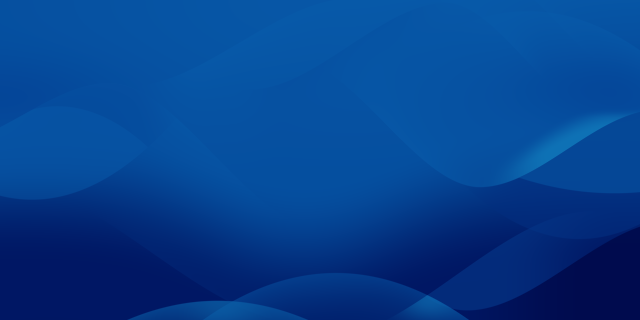
Write a Shadertoy shader that draws this background.

```glsl
// Deep blue background of overlapping translucent waves with a bright blade of light.

// S-shaped curve that levels out at points a and b.
float bend(float x, vec2 a, vec2 b) {
    return mix(a.y, b.y, smoothstep(a.x, b.x, x));
}

// Coverage on the positive side of a smooth edge.
float side(float d) {
    float soft = max(0.002, 0.8 / iResolution.y);
    return smoothstep(-soft, soft, d);
}

// Translucent sheet: crisp at its edge, fading with depth.
float sheet(float d, float depth) {
    return side(d) * exp(-max(d, 0.0) / depth);
}

float glow(vec2 p, vec2 center, vec2 radius) {
    vec2 q = (p - center) / radius;
    return exp(-dot(q, q));
}

void mainImage(out vec4 fragColor, in vec2 fragCoord) {
    vec2 p = fragCoord / iResolution.xy * vec2(2.0, 1.0);
    float x = p.x, y = p.y;
    vec3 navy = vec3(0.0, 0.09, 0.39);
    vec3 royal = vec3(0.015, 0.25, 0.58);
    vec3 azure = vec3(0.03, 0.36, 0.67);
    vec3 cyan = vec3(0.06, 0.46, 0.72);

    // Base gradient, lifted in the middle
    float lift = y + 0.2 * exp(-pow((x - 0.95) / 0.4, 2.0));
    vec3 color = mix(navy, vec3(0.02, 0.305, 0.62), smoothstep(0.18, 0.62, lift));
    color = mix(color, azure, 0.6 * glow(p, vec2(0.95, 1.0), vec2(0.8, 0.4)));
    color = mix(color, royal, 0.6 * glow(p, vec2(0.0, 0.7), vec2(0.35, 0.12)));
    color = mix(color, royal, 0.7 * glow(p, vec2(1.9, 0.73), vec2(0.3, 0.12)));

    // Upper ribbon and the crest to its right
    float ribbonTop = bend(x, vec2(0.4, 0.73), vec2(1.1, 1.005));
    float ribbonLow = bend(x, vec2(0.78, 0.72), vec2(1.4, 0.992));
    color = mix(color, azure, 0.55 * sheet(ribbonTop - y, 0.12) * smoothstep(0.42, 0.65, x));
    color = mix(color, royal, 0.2 * sheet(ribbonLow - y, 0.1) * smoothstep(0.72, 0.9, x)
        * smoothstep(1.45, 1.2, x));
    float crest = bend(x, vec2(1.39, 0.992), vec2(1.9, 0.63));
    color = mix(color, azure, 0.4 * sheet(y - crest, 0.15) * smoothstep(1.36, 1.42, x)
        * smoothstep(1.72, 1.58, x));
    float arch = 0.965 - 1.0 * (x - 1.65) * (x - 1.65);
    color = mix(color, azure, 0.45 * sheet(arch - y, 0.1) * smoothstep(1.4, 1.62, x));
    float streak = bend(x, vec2(1.55, 1.06), vec2(1.95, 0.78));
    color = mix(color, azure, 0.3 * sheet(y - streak, 0.08) * smoothstep(1.88, 1.68, x)
        * smoothstep(1.5, 1.62, x));

    // Left hill and the lens inside it
    float hill = x < 0.34 ? bend(x, vec2(-0.2, 0.54), vec2(0.34, 0.74))
                          : bend(x, vec2(0.34, 0.74), vec2(1.0, 0.29));
    float bowl = 0.376 + 1.25 * (x - 0.1) * (x - 0.1);
    float lens = 0.668 - 1.6 * (x - 0.18) * (x - 0.18);
    color = mix(color, azure, 0.4 * sheet(hill - y, 0.09) * smoothstep(0.95, 0.5, x));
    float inBowl = side(y - bowl) * side(hill - y) * smoothstep(0.6, 0.4, x);
    color = mix(color, vec3(0.02, 0.29, 0.61), 0.55 * inBowl * smoothstep(0.34, 0.52, y));
    color = mix(color, azure, 0.4 * inBowl * side(lens - y));

    // Large sweeping trough on the right
    float trough = x < 1.5 ? bend(x, vec2(0.9, 0.82), vec2(1.5, 0.415))
                           : bend(x, vec2(1.5, 0.415), vec2(2.05, 0.655));
    float above = side(y - trough);
    color = mix(color, azure, 0.55 * sheet(y - trough, 0.16) * smoothstep(0.98, 1.25, x)
        * smoothstep(1.95, 1.5, x));

    // Layers beneath the trough
    float shelf = 0.396 + 0.55 * (x - 1.92) * (x - 1.92);
    float basin = 0.253 + 1.3 * (x - 1.81) * (x - 1.81);
    float under = (1.0 - above) * smoothstep(1.4, 1.65, x);
    color = mix(color, vec3(0.01, 0.18, 0.5), 0.6 * under * side(y - basin));
    color = mix(color, vec3(0.02, 0.29, 0.6), 0.85 * under * side(y - shelf));

    // Bright blade resting on the trough
    float bladeTop = bend(x, vec2(1.42, 0.44), vec2(1.92, 0.645));
    float blade = above * smoothstep(0.035, -0.045, y - bladeTop) * smoothstep(1.5, 1.72, x);
    color = mix(color, cyan, 0.9 * blade * smoothstep(0.67, 0.63, y));

    // Lower right ribbon over a dark corner
    float bandTop = bend(x, vec2(1.0, -0.06), vec2(1.85, 0.34));
    float bandLow = x < 1.46 ? 0.03 + 2.5 * (x - 1.46) * (x - 1.46)
                             : bend(x, vec2(1.46, 0.03), vec2(2.1, 0.31));
    color = mix(color, vec3(0.0, 0.035, 0.29), 0.85 * side(bandLow - y) * smoothstep(1.35, 1.85, x));
    color = mix(color, vec3(0.02, 0.22, 0.54), 0.6 * side(bandTop - y) * side(y - bandLow)
        * smoothstep(1.2, 1.35, x) * smoothstep(1.95, 1.55, x));

    // Descending edge at the lower left
    float slope = bend(x, vec2(0.0, 0.43), vec2(0.95, -0.01));
    color = mix(color, royal, 0.2 * sheet(y - slope, 0.12) * smoothstep(0.25, 0.5, x)
        * smoothstep(0.95, 0.72, x));

    // Bottom hills with their small highlights
    float leftHill = 0.06 - 0.75 * (x - 0.68) * (x - 0.68);
    float midHill = 0.147 - 0.85 * (x - 1.05) * (x - 1.05);
    color = mix(color, vec3(0.02, 0.28, 0.59), 0.7 * sheet(midHill - y, 0.13));
    color = mix(color, vec3(0.03, 0.33, 0.62), 0.7 * sheet(leftHill - y, 0.1));
    color = mix(color, cyan, 0.55 * side(midHill - y) * side(bandTop - y)
        * glow(p, vec2(1.34, 0.06), vec2(0.1, 0.06)));
    color = mix(color, cyan, 0.35 * side(leftHill - y) * glow(p, vec2(0.7, 0.03), vec2(0.12, 0.06)));

    fragColor = vec4(color, 1.0);
}
```
